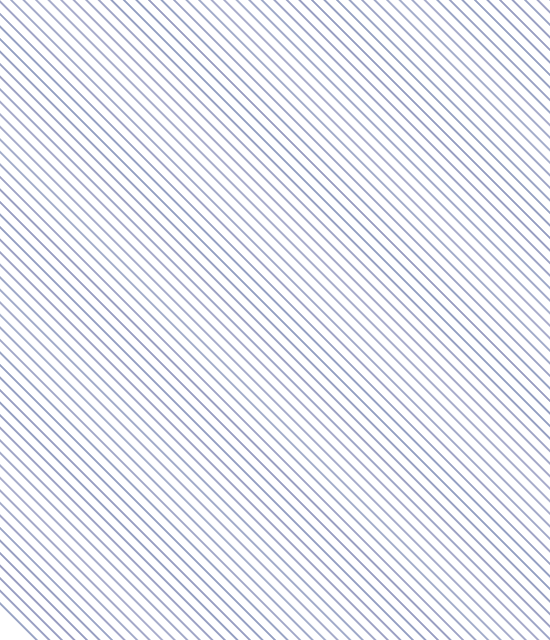
Write a Shadertoy shader that draws this pattern.

```glsl
// Thin periwinkle diagonal pinstripes on white, with one bare lower-left corner.

float hash(float n) {
    return fract(sin(n * 12.99) * 4375.85);
}

void mainImage(out vec4 fragColor, in vec2 fragCoord) {
    // Canvas heights: stripes fall from upper left to lower right.
    vec2 uv = fragCoord / iResolution.y;
    float pixel = 1.0 / iResolution.y;
    float spacing = 0.01959;
    float along = uv.x + uv.y - 0.0574;

    // Nearest stripe; clamping the index leaves the corner empty.
    float index = max(round(along / spacing), 0.0);
    float dist = abs(along - index * spacing) * 0.70711;

    // Every fourteenth stripe is palest and softest.
    float fade = 0.5 + 0.5 * cos(6.28319 * (index - 10.0) / 14.0);
    float softness = (0.88 + 0.2 * fade) * pixel;
    float ink = clamp((0.00151 - dist) / softness + 0.5, 0.0, 1.0);

    // Small random changes of tint and strength.
    vec3 stripe = mix(vec3(0.565, 0.615, 0.755), vec3(0.595, 0.61, 0.755), hash(index));
    ink *= 1.0 - 0.13 * fade - 0.04 * hash(index + 71.0);

    fragColor = vec4(mix(vec3(1.0), stripe, ink), 1.0);
}
```
